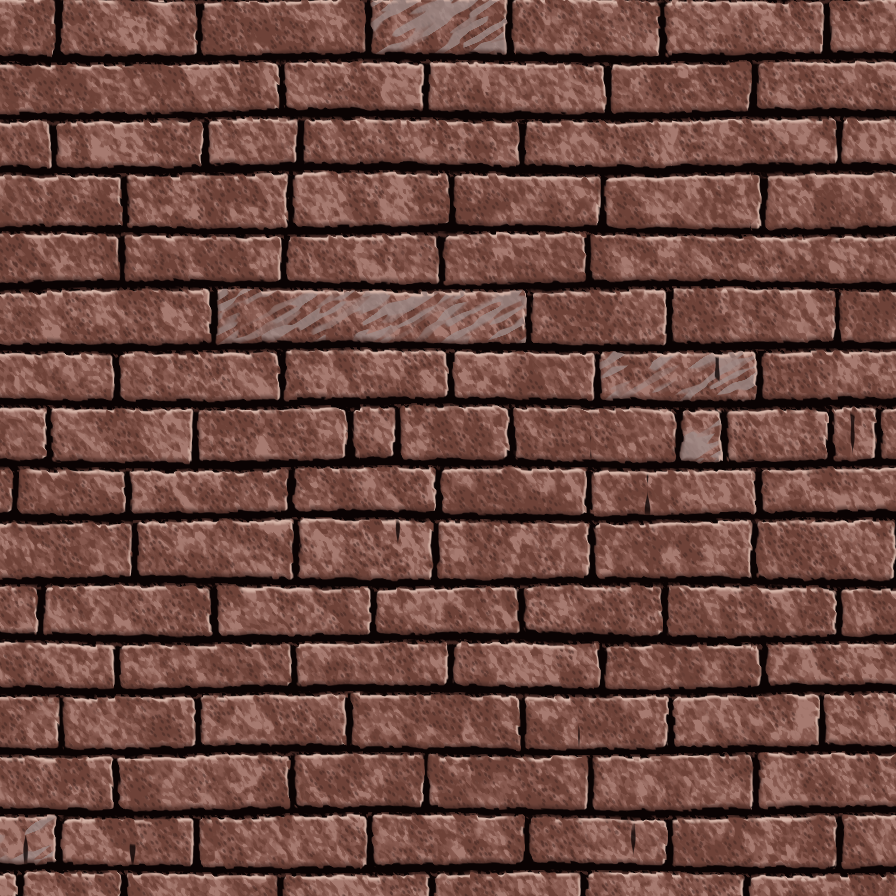
This texture is drawn by a Shadertoy shader. Its source:

```glsl
// Weathered brown brick wall in running bond, with deep black joints.
// Jittered row and column joints give each brick a rounded-box distance;
// cellular noise grains the faces and layered sines roughen the edges.

const float ROWS = 15.45;         // courses down the canvas
const float COLS = 5.73;          // bricks across the canvas
const float BOND_PHASE = 0.30;    // first joint, in brick lengths
const float ROW_JITTER = 0.15;
const float JOINT_JITTER = 0.17;
const float MERGE_CHANCE = 0.12;  // on every second joint
const float SPLIT_CHANCE = 0.05;
const float CRACK_CHANCE = 0.10;
const float SCUFF_CHANCE = 0.07;
const float CORNER = 0.004;
const vec4 MARGIN = vec4(0.0048, 0.0018, 0.0030, 0.0058); // left right top bottom

const vec3 GAP = vec3(0.04, 0.01, 0.01);
const vec3 MORTAR = vec3(0.26, 0.15, 0.13);
const vec3 BRICK_DARK = vec3(0.43, 0.26, 0.22);
const vec3 BRICK = vec3(0.53, 0.35, 0.31);
const vec3 BRICK_LIGHT = vec3(0.65, 0.48, 0.44);
const vec3 CHALK = vec3(0.84, 0.71, 0.66);
const vec3 SCUFF = vec3(0.62, 0.55, 0.54);

float hash(vec2 p) {
    return fract(sin(dot(p, vec2(127.1, 311.7))) * 43758.5);
}

// Cellular noise: x = distance to nearest point, y = blended cell value
vec2 cells(vec2 p) {
    vec2 base = floor(p);
    float nearest = 1.0, sum = 0.0, weight = 0.0;
    for (int j = -1; j <= 1; j++)
    for (int i = -1; i <= 1; i++) {
        vec2 cell = base + vec2(i, j);
        float d = length(cell + vec2(hash(cell), hash(cell + 57.0)) - p);
        float k = exp(-8.0 * d * d);
        nearest = min(nearest, d);
        sum += k * hash(cell + 113.0);
        weight += k;
    }
    return vec2(nearest, sum / weight);
}

float rowEdge(float row) {
    return row + ROW_JITTER * (hash(vec2(row, 3.0)) - 0.5);
}

float joint(float col, float row) {
    return col + JOINT_JITTER * (hash(vec2(col, row + 20.0)) - 0.5);
}

bool missingJoint(float col, float row) {
    return mod(col, 2.0) < 0.5 && hash(vec2(col + 9.0, row + 41.0)) < MERGE_CHANCE;
}

void mainImage(out vec4 fragColor, in vec2 fragCoord) {
    vec2 uv = fragCoord / iResolution.xy;
    float soft = max(0.0011, 0.75 / iResolution.y);

    // Slanted grain at three sizes
    vec2 slant = vec2(uv.x + 0.45 * uv.y, 0.7 * uv.y);
    float patches = cells(slant * 42.0).y;
    vec2 grain = cells(slant * 150.0);
    vec2 grit = cells(slant * 310.0 + 7.0);

    // Course, counted from the top; the bond slips on courses 4 to 8
    float v = (1.0 - uv.y) * ROWS + 0.03 * sin(11.0 * uv.x + 4.0 * sin(9.0 * uv.y));
    float row = floor(v);
    if (v < rowEdge(row)) row -= 1.0;
    else if (v > rowEdge(row + 1.0)) row += 1.0;
    float slip = step(3.5, row) * step(row, 8.5);
    float u = uv.x * COLS - BOND_PHASE - 0.5 * mod(row + slip, 2.0);

    // Brick within the course: some joints are dropped, some bricks cut
    float col = floor(u);
    if (u < joint(col, row)) col -= 1.0;
    else if (u > joint(col + 1.0, row)) col += 1.0;
    float first = missingJoint(col, row) ? col - 1.0 : col;
    float last = missingJoint(col + 1.0, row) ? col + 2.0 : col + 1.0;
    float left = joint(first, row), right = joint(last, row);
    vec2 id = vec2(first, row);
    if (hash(id + 71.0) < SPLIT_CHANCE) {
        float cut = mix(left, right, 0.3);
        if (u < cut) right = cut;
        else { left = cut; id.x += 0.5; }
    }
    float seed = hash(id + 5.0), seed2 = hash(id + 33.0);

    // Distances in from the left, right, top and bottom edges
    vec4 inset = vec4((u - left) / COLS, (right - u) / COLS,
                      (v - rowEdge(row)) / ROWS, (rowEdge(row + 1.0) - v) / ROWS);
    vec2 wave = sin(uv.yx * 75.0 + seed * 40.0) + 0.6 * sin(uv.yx * 171.0 + seed2 * 30.0);
    float tilt = (fract(u) - 0.5) * (seed - 0.5) * 0.004;
    inset -= MARGIN + 0.0006 * wave.xxyy + 0.0035 * (grain.y - 0.5);
    inset -= vec4(0.001 * seed, 0.0, 0.0015 * seed2 + tilt, 0.002 * seed - tilt);
    vec2 q = -vec2(min(inset.x, inset.y), min(inset.z, inset.w)) + CORNER;
    float dist = length(max(q, 0.0)) + min(max(q.x, q.y), 0.0) - CORNER;
    float face = 1.0 - smoothstep(-soft, soft, dist);

    // Grainy face with pits
    float tone = 0.30 * patches + 0.40 * grain.y + 0.30 * grit.y + 0.10 * (seed - 0.5);
    vec3 color = mix(BRICK_DARK, BRICK, smoothstep(0.34, 0.56, tone));
    color = mix(color, BRICK_LIGHT, smoothstep(0.55, 0.72, tone));
    float pit = (1.0 - smoothstep(0.1, 0.35, grain.x)) * smoothstep(0.58, 0.32, patches);
    color = mix(color, MORTAR, 0.55 * pit);

    // Wear: pale slanted scuffs and a thin upright crack
    float streak = cells(vec2(uv.x + uv.y, 5.0 * (uv.y - 0.6 * uv.x)) * 28.0).y;
    color = mix(color, SCUFF, 0.75 * step(seed2, SCUFF_CHANCE) * smoothstep(0.45, 0.7, streak));
    float crackX = abs(u - mix(left, right, 0.3 + 0.5 * seed)) / COLS + 0.0012 * wave.x;
    float crack = (1.0 - smoothstep(0.0005, 0.0022, crackX)) * smoothstep(0.35, 0.55, patches);
    color = mix(color, GAP, 0.8 * crack * step(hash(id + 90.0), CRACK_CHANCE));

    // Light from the upper right: shaded lower left, chalky top and right rims
    float shade = 1.0 - smoothstep(0.0, 0.007, min(inset.w, inset.x + 0.002));
    color = mix(color, MORTAR, 0.7 * shade);
    float rim = max(1.0 - smoothstep(0.001, 0.0055, inset.z),
                    0.9 - 0.9 * smoothstep(0.001, 0.004, inset.y));
    color = mix(color, CHALK, rim * smoothstep(0.22, 0.58, 0.5 * (grain.y + patches)));

    // Black joints with a dim mortar ledge above each brick
    float ledge = smoothstep(-0.0045, -0.001, inset.z) * (1.0 - smoothstep(0.0, 0.003, inset.z));
    vec3 gap = mix(GAP, MORTAR, ledge * smoothstep(0.25, 0.6, grit.y));
    fragColor = vec4(mix(gap, color, face), 1.0);
}
```
